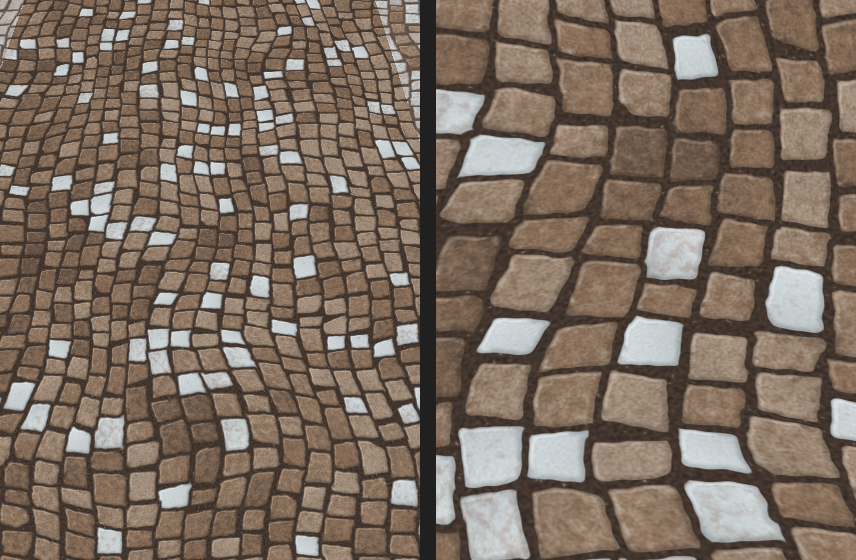
Left: the whole. Right: its middle third, enlarged.
A Shadertoy shader for this texture:

```glsl
// Worn mosaic pavement: brown and white hand-cut stones receding in perspective.
#define HORIZON 1.93
#define COLUMNS 36.0
#define ROWS 104.0
#define GAP 0.052
#define CORNER_JITTER 0.24
#define ROW_JITTER 0.34
#define WARP 1.5
#define WHITE_SHARE 0.135
#define GRAIN 0.20

const vec3 GROUT      = vec3(0.255, 0.208, 0.178);
const vec3 DARK_BROWN = vec3(0.385, 0.315, 0.265);
const vec3 BROWN      = vec3(0.530, 0.428, 0.345);
const vec3 TAN        = vec3(0.635, 0.560, 0.490);
const vec3 PALE_PINK  = vec3(0.700, 0.665, 0.645);
const vec3 WHITE      = vec3(0.790, 0.820, 0.830);

vec2 hash2(vec2 p) {
    vec3 q = fract(p.xyx * vec3(0.1031, 0.1030, 0.0973));
    q += dot(q, q.yzx + 33.33);
    return fract((q.xx + q.yz) * q.zy);
}

// Gradient noise, roughly -0.7 to 0.7
float gradientNoise(vec2 p) {
    vec2 i = floor(p), f = fract(p);
    vec2 u = f * f * f * (f * (f * 6.0 - 15.0) + 10.0);
    vec2 o = vec2(0.0, 1.0);
    float a = dot(hash2(i) * 2.0 - 1.0, f);
    float b = dot(hash2(i + o.yx) * 2.0 - 1.0, f - o.yx);
    float c = dot(hash2(i + o.xy) * 2.0 - 1.0, f - o.xy);
    float d = dot(hash2(i + o.yy) * 2.0 - 1.0, f - o.yy);
    return mix(mix(a, b, u.x), mix(c, d, u.x), u.y);
}

float fbm(vec2 p) {
    float sum = 0.0, amp = 1.0;
    for (int k = 0; k < 3; k++) {
        sum += amp * gradientNoise(p);
        p = mat2(1.6, 1.2, -1.2, 1.6) * p + 7.3;
        amp *= 0.6;
    }
    return sum;
}

float smoothMax(float a, float b) {
    float h = max(0.09 - abs(a - b), 0.0);
    return max(a, b) + h * h / 0.36;
}

// Signed distance to the line a-b, positive on its right
float edge(vec2 p, vec2 a, vec2 b) {
    vec2 e = b - a;
    return dot(p - a, vec2(e.y, -e.x)) / length(e);
}

// Height of the joint below stone (column, row)
float joint(vec2 id) {
    return id.y + hash2(vec2(id.x, 3.7)).x + ROW_JITTER * (hash2(id + 91.0).y - 0.5);
}

vec2 corner(vec2 id, vec2 side) {
    vec2 j = hash2(id * 3.0 + side + 40.0) - 0.5;
    return vec2(id.x + side.x, joint(id + vec2(0.0, side.y))) + CORNER_JITTER * j;
}

// Four-sided stone with one randomly chipped side
float stoneDistance(vec2 p, vec2 id, out vec2 centre) {
    vec2 a = corner(id, vec2(0, 0)), b = corner(id, vec2(1, 0));
    vec2 c = corner(id, vec2(1, 1)), d = corner(id, vec2(0, 1));
    centre = 0.25 * (a + b + c + d);
    float dist = smoothMax(smoothMax(edge(p, a, b), edge(p, b, c)),
                           smoothMax(edge(p, c, d), edge(p, d, a)));
    vec2 h = hash2(id + 17.0);
    float angle = 6.2832 * h.x;
    float chip = dot(p - centre, vec2(cos(angle), sin(angle))) - mix(0.45, 0.85, h.y);
    return smoothMax(dist, chip) + GAP;
}

void mainImage(out vec4 fragColor, in vec2 fragCoord) {
    vec2 uv = fragCoord / iResolution.y;
    float depth = HORIZON - uv.y;

    // Ground plane in stone units, bent into wavering courses
    vec2 ground = vec2((uv.x - 0.375) * COLUMNS / depth, ROWS / sqrt(depth));
    vec2 bend = vec2(gradientNoise(ground * 0.16), gradientNoise(ground * 0.15 + 31.0));
    vec2 p = ground + WARP * bend + 60.0;
    p += 0.05 * vec2(gradientNoise(p * 4.0), gradientNoise(p * 4.0 + 50.0));

    // Nearest and second nearest stones
    float d1 = 9.0, d2 = 9.0;
    vec2 stone = vec2(0.0), local = vec2(0.0);
    for (int x = -1; x <= 1; x++) {
        float column = floor(p.x) + float(x);
        float row = floor(p.y - hash2(vec2(column, 3.7)).x);
        for (int y = -1; y <= 1; y++) {
            vec2 id = vec2(column, row + float(y)), centre;
            float d = stoneDistance(p, id, centre);
            if (d < d1) { d2 = d1; d1 = d; stone = id; local = p - centre; }
            else d2 = min(d2, d);
        }
    }
    float dist = max(d1, 0.5 * (d1 - d2) + GAP);

    // Stone colours; pale borders lie beyond the brown path
    vec2 pick = hash2(stone + 5.0), vary = hash2(stone + 211.0);
    float border = max(step(11.4, ground.x), step(ground.x, -12.8));
    float white = step(pick.x, mix(WHITE_SHARE, 0.9, border));
    float grain = fbm(p * 5.0 + vary * 20.0);
    float patches = gradientNoise(ground * 0.22 + 9.0);
    float tone = 0.16 + 0.68 * pick.y + 0.45 * patches + 0.012 * ground.x + 0.45 * grain;
    vec3 brown = mix(DARK_BROWN, BROWN, smoothstep(-0.15, 0.45, tone));
    brown = mix(brown, TAN, smoothstep(0.35, 0.95, tone));
    float stain = vary.x * 0.55 + 0.4 * border + 0.6 * grain;
    vec3 pale = mix(WHITE, PALE_PINK, smoothstep(0.25, 0.95, stain));
    vec3 color = mix(brown, pale, white);

    // Tilted faces, rough surface and worn, glinting rims
    float tilt = dot(local, vary - 0.5) * 0.22;
    float rough = gradientNoise(p * 17.0) * GRAIN * mix(1.0, 0.3, white);
    color *= 1.0 + tilt + rough;
    color *= 1.0 - 0.18 * smoothstep(-0.12, 0.0, dist);
    float rim = smoothstep(-0.10, -0.05, dist) * smoothstep(0.0, -0.04, dist);
    color += 0.14 * rim * smoothstep(-0.1, 0.4, local.y - local.x + grain * 0.5);

    // Gritty joints
    float grit = gradientNoise(p * 13.0 + 70.0);
    vec3 grout = GROUT * (1.0 + 0.45 * grit + 0.5 * border);
    grout += 0.16 * smoothstep(0.35, 0.6, grit);
    float pixel = COLUMNS / (depth * iResolution.y);
    color = mix(color, grout, smoothstep(-pixel, pixel, dist));
    fragColor = vec4(clamp(color, 0.0, 1.0), 1.0);
}
```
